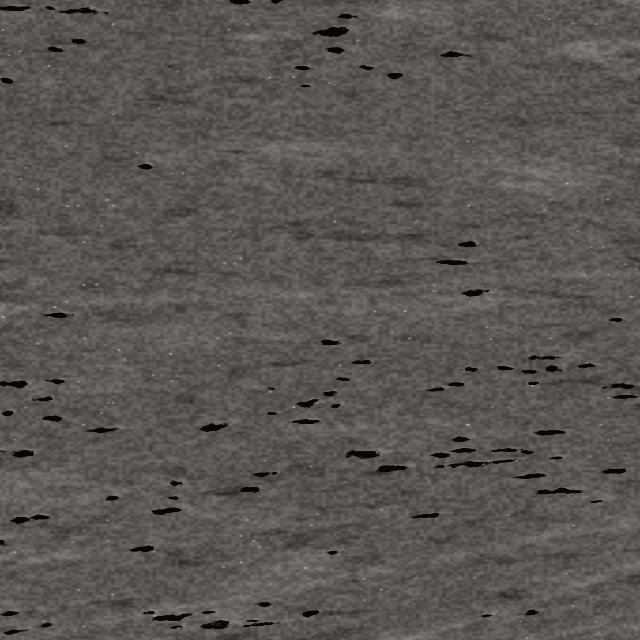
Write a Shadertoy shader that draws this texture.

```glsl
#define BASE_TONE 0.343
#define GRAIN 0.125
#define MOTTLE 0.075
#define STREAK_LIGHT 0.085
#define SMEAR_DARK 0.075
#define RIDGE_LIGHT 0.055
#define PIT_DENSITY 0.62
#define PIT_TONE 0.03
#define FLECK_SHARE 0.012
#define PIT_GRID vec2(20.0, 36.0)
#define FLECK_GRID vec2(110.0, 120.0)

float hash(vec2 p) {
    vec3 q = fract(vec3(p.xyx) * 0.1031);
    q += dot(q, q.yzx + 33.33);
    return fract((q.x + q.y) * q.z);
}

float noise(vec2 p) {
    vec2 cell = floor(p), f = fract(p);
    f = f * f * (3.0 - 2.0 * f);
    float low = mix(hash(cell), hash(cell + vec2(1, 0)), f.x);
    float high = mix(hash(cell + vec2(0, 1)), hash(cell + vec2(1, 1)), f.x);
    return mix(low, high, f.y);
}

float fbm(vec2 p) {
    float sum = 0.0, amp = 0.5;
    for (int i = 0; i < 4; i++) {
        sum += amp * noise(p);
        p = p * 2.03 + 17.3;
        amp *= 0.5;
    }
    return sum / 0.9375;
}

// Bell-shaped band around a height
float band(float y, float center, float width) {
    float d = (y - center) / width;
    return exp(-d * d);
}

// Soft raised line with a faint shadow under it
float ridge(vec2 p, float start, float slope, float width) {
    float wobble = 0.010 * (noise(vec2(p.x * 7.0, start * 50.0)) - 0.5);
    float d = p.y - start - slope * p.x - wobble;
    float worn = 0.45 + 0.9 * noise(p * vec2(14.0, 60.0) + 5.0);
    return worn * (band(d, 0.0, width) - 0.35 * band(d, -1.9 * width, width));
}

// Ragged flat holes; x is the hole coverage, y the pale lip beside it
vec2 pits(vec2 p) {
    vec2 cover = vec2(0.0);
    vec2 home = floor(p * PIT_GRID);
    float ragged = fbm(p * vec2(65.0, 130.0)) - 0.5;
    for (int j = -1; j <= 1; j++)
    for (int i = -1; i <= 1; i++) {
        vec2 id = home + vec2(i, j);
        vec2 center = (id + 0.2 + 0.6 * vec2(hash(id + 3.1), hash(id + 71.7))) / PIT_GRID;
        float zone = band(center.y, 0.34, 0.17) + 0.75 * band(center.y, 0.96, 0.09)
                   + 0.5 * band(center.y, 0.0, 0.05);
        float cluster = smoothstep(0.40, 0.75, noise(center * vec2(4.0, 15.0) + 40.0));
        float present = step(hash(id + 19.4), PIT_DENSITY * zone * cluster);
        float size = hash(id + 131.9);
        vec2 radius = vec2(mix(0.008, 0.028, size * size),
                           mix(0.0028, 0.0065, size * hash(id + 57.2)));
        vec2 d = (p - center) / radius;
        float pit = 1.0 - smoothstep(-0.2, 0.25, length(d) - 1.0 + 2.4 * ragged);
        float lip = 1.0 - smoothstep(0.2, 0.8, length(d - vec2(0.9, 0.9)) - 0.5 + 2.0 * ragged);
        cover = max(cover, present * vec2(pit, lip));
    }
    return cover;
}

// Tiny pale stones
float flecks(vec2 p) {
    vec2 g = p * FLECK_GRID, id = floor(g);
    vec2 d = fract(g) - 0.35 - 0.3 * vec2(hash(id + 7.7), hash(id + 23.3));
    float dotShape = 1.0 - smoothstep(0.08, 0.34, length(d * vec2(0.8, 1.1)));
    return dotShape * step(hash(id + 211.0), FLECK_SHARE) * (0.4 + 0.6 * hash(id + 5.0));
}

void mainImage(out vec4 fragColor, in vec2 fragCoord) {
    vec2 p = fragCoord / iResolution.xy;

    // Layers tilt upward to the right, more so near the bottom
    float tilt = 0.15 * (1.0 - p.y) * (1.0 - p.y) - 0.03;
    vec2 q = vec2(p.x, p.y - tilt * p.x);

    // Fine grain, slightly stretched sideways
    float tone = BASE_TONE;
    tone += GRAIN * (noise(p * vec2(170.0, 250.0)) - 0.5);
    tone += MOTTLE * (noise(q * vec2(60.0, 135.0) + 9.0) - 0.5);
    tone += 0.03 * (fbm(q * vec2(4.0, 12.0)) - 0.5);

    // Pale wind-blown streaks and dark smears
    float fiber = noise(q * vec2(20.0, 125.0) + 31.0);
    float patches = smoothstep(0.54, 0.76, fbm(q * vec2(4.5, 23.0) + 3.0));
    float exposure = 0.55 + 0.6 * band(p.y, 0.95, 0.22) + 0.3 * band(p.y, 0.0, 0.15);
    tone += STREAK_LIGHT * patches * exposure * (0.4 + fiber);
    float smear = smoothstep(0.60, 0.80, fbm(q * vec2(11.0, 52.0) + 77.0));
    tone -= SMEAR_DARK * smear * (0.5 + fiber);

    // Long ridges
    float ridges = ridge(p, 0.518, 0.058, 0.0075) + ridge(p, -0.005, 0.19, 0.0085)
                 + ridge(p, -0.19, 0.305, 0.0075) + 0.8 * ridge(p, -0.20, 0.24, 0.006);
    tone += RIDGE_LIGHT * ridges;

    // Stones and holes
    tone += 0.25 * flecks(p);
    vec2 hole = pits(q);
    tone += 0.06 * hole.y;
    tone = mix(tone, PIT_TONE, hole.x);

    vec3 color = vec3(tone, tone - 0.014, tone - 0.025) + 0.005;
    fragColor = vec4(clamp(color, 0.0, 1.0), 1.0);
}
```
